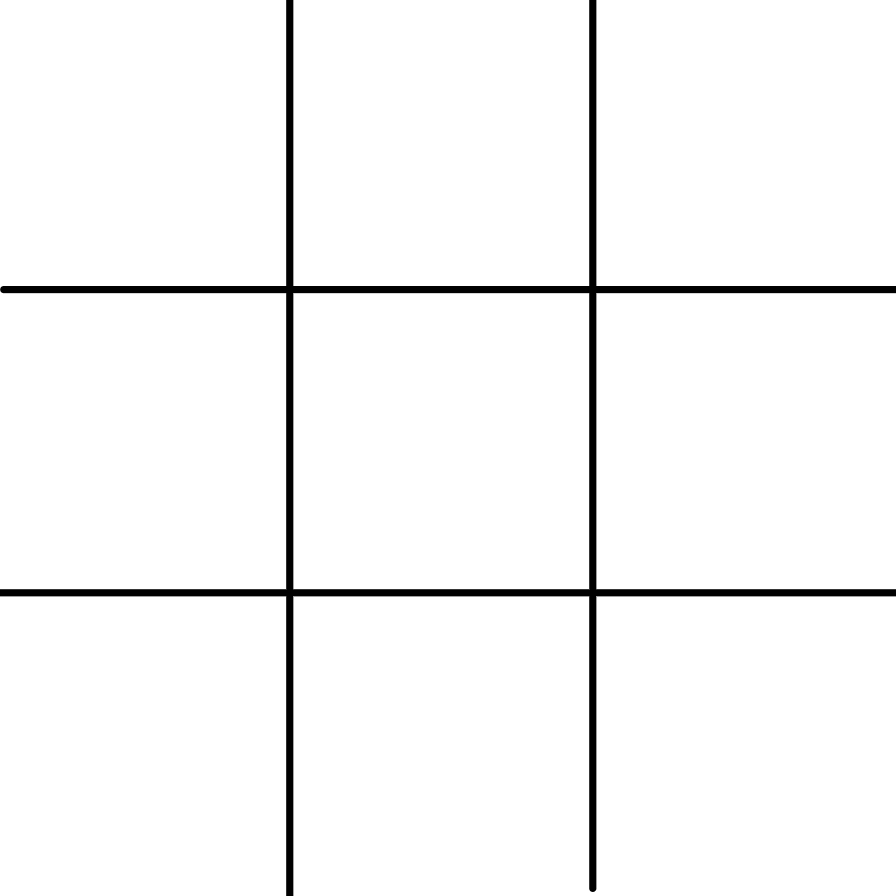
Write a WebGL 1 fragment shader that draws this pattern.

```glsl
precision highp float;
uniform vec2 u_resolution;

const vec3 PAPER = vec3(1.0);
const vec3 INK = vec3(0.005);
const vec2 COLUMNS = vec2(0.3234, 0.6616);   // x of the upright strokes
const vec2 ROWS = vec2(0.3384, 0.6768);      // y of the level strokes
const float HALF_WIDTH = 0.0040;
const float LEFT_CAP = 0.0042;               // where the upper row starts
const float BOTTOM_CAP = 0.0085;             // where the right column ends
const float OUTSIDE = 0.1;                   // overshoot past the canvas

// Distance to a round-capped stroke from a to b
float strokeDistance(vec2 p, vec2 a, vec2 b) {
    vec2 along = b - a;
    float t = clamp(dot(p - a, along) / dot(along, along), 0.0, 1.0);
    return length(p - a - along * t) - HALF_WIDTH;
}

void main() {
    vec2 p = gl_FragCoord.xy / u_resolution;
    float pixel = 1.0 / min(u_resolution.x, u_resolution.y);
    float far = 1.0 + OUTSIDE;

    // Two columns and two rows
    float d = strokeDistance(p, vec2(COLUMNS.x, -OUTSIDE), vec2(COLUMNS.x, far));
    d = min(d, strokeDistance(p, vec2(COLUMNS.y, BOTTOM_CAP), vec2(COLUMNS.y, far)));
    d = min(d, strokeDistance(p, vec2(-OUTSIDE, ROWS.x), vec2(far, ROWS.x)));
    d = min(d, strokeDistance(p, vec2(LEFT_CAP, ROWS.y), vec2(far, ROWS.y)));

    // Antialiased ink on paper
    float ink = clamp(0.5 - d / pixel, 0.0, 1.0);
    gl_FragColor = vec4(mix(PAPER, INK, ink), 1.0);
}
```
